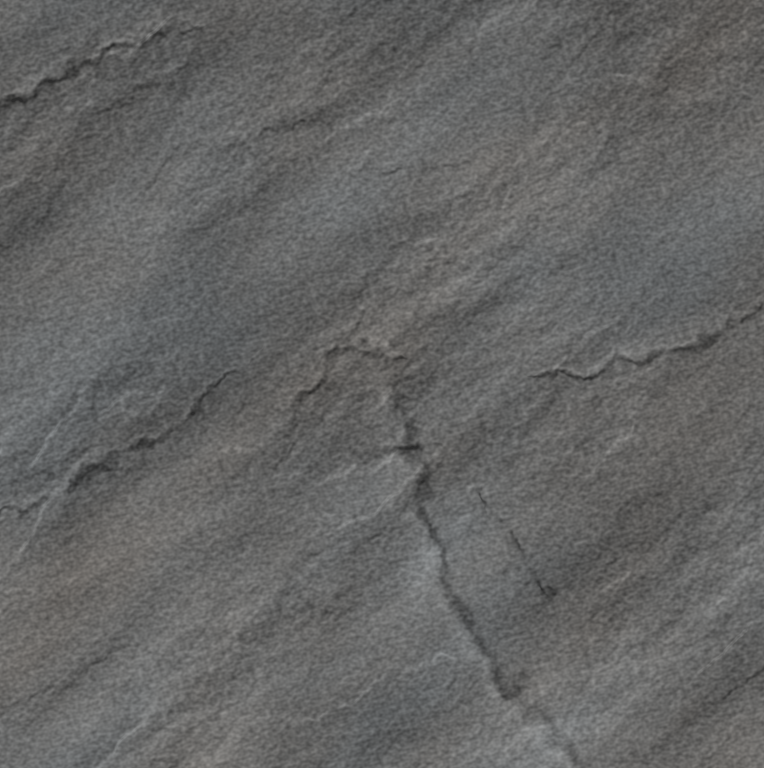
A Shadertoy shader for this texture:

```glsl
// Weathered grey slate with diagonal bedding and chipped ledges.
// A terraced gradient-noise height field is lit from the upper left,
// then mineral streaks, fractures, fine grain and a faint tint are added.

const float BEDDING_ANGLE = 0.72;
const vec2 TO_LIGHT = vec2(-0.5, 0.866);
const vec3 COOL_TINT = vec3(0.975, 1.000, 1.012);
const vec3 WARM_TINT = vec3(1.028, 1.000, 0.968);

vec2 cellGradient(vec2 cell) {
    vec3 s = fract(cell.xyx * vec3(0.1031, 0.1030, 0.0973));
    s += dot(s, s.yzx + 33.33);
    float angle = 6.2832 * fract((s.x + s.y) * s.z);
    return vec2(cos(angle), sin(angle));
}

float gradientNoise(vec2 p) {
    vec2 i = floor(p), f = p - i;
    vec2 u = f * f * f * (f * (f * 6.0 - 15.0) + 10.0);
    float a = dot(cellGradient(i), f);
    float b = dot(cellGradient(i + vec2(1, 0)), f - vec2(1, 0));
    float c = dot(cellGradient(i + vec2(0, 1)), f - vec2(0, 1));
    float d = dot(cellGradient(i + vec2(1, 1)), f - vec2(1, 1));
    return mix(mix(a, b, u.x), mix(c, d, u.x), u.y);
}

float fbm(vec2 p, int octaves) {
    float sum = 0.0, amplitude = 1.0;
    for (int i = 0; i < octaves; i++) {
        sum += amplitude * gradientNoise(p);
        p = mat2(1.6, 1.2, -1.2, 1.6) * p + 7.3;
        amplitude *= 0.5;
    }
    return sum;
}

// Coordinates along and across the bedding
vec2 toBedding(vec2 p, float angle) {
    float c = cos(angle), s = sin(angle);
    return vec2(c * p.x + s * p.y, c * p.y - s * p.x);
}

// Flat plates separated by steep, ragged steps that fade in and out
float ledgeHeight(vec2 p) {
    vec2 q = toBedding(p, BEDDING_ANGLE);
    float level = 2.1 * fbm(q * vec2(2.3, 5.2) + 3.7, 4) + 0.4;
    level += 0.16 * fbm(p * 38.0 + 5.0, 3);
    float plate = floor(level) + smoothstep(0.0, 0.16, fract(level));
    float exposure = smoothstep(-0.25, 0.3, gradientNoise(q * vec2(4.0, 6.0) + 19.0));
    return mix(0.35 * level, plate, 0.85 * exposure);
}

// Pitted surface, rougher in some areas than in others
float roughHeight(vec2 p) {
    vec2 q = toBedding(p, BEDDING_ANGLE);
    float wear = 0.65 + 0.9 * smoothstep(-0.2, 0.35, gradientNoise(q * vec2(3.0, 6.0) + 71.0));
    return wear * fbm(q * vec2(13.0, 21.0) + 41.0, 4);
}

// Bowed, tapering chip: dark cleft with a pale rim on its lit side
float fracture(vec2 p, vec2 a, vec2 b, float bow, float width) {
    vec2 ab = b - a;
    float t = clamp(dot(p - a, ab) / dot(ab, ab), 0.0, 1.0);
    float taper = 4.0 * t * (1.0 - t);
    vec2 normal = normalize(vec2(-ab.y, ab.x));
    vec2 offset = p - mix(a, b, t) - normal * bow * taper;
    float w = width * (0.4 + 0.6 * taper);
    float cleft = exp(-dot(offset, offset) / (w * w));
    vec2 rimOffset = offset - TO_LIGHT * w * 1.9;
    float rim = exp(-dot(rimOffset, rimOffset) / (w * w));
    return (0.5 * rim - cleft) * smoothstep(0.0, 0.3, taper);
}

// Main descending crack, a cubic curve down the slab
float mainCrack(vec2 p) {
    float t = (0.55 - p.y) / 0.54;
    float x = 0.51 + 0.07 * t + 0.18 * t * t * t;
    float d = (p.x - x) / (1.0 + 0.7 * max(t, 0.0));
    float extent = smoothstep(0.0, 0.1, t) * smoothstep(1.08, 0.95, t);
    float cleft = exp(-d * d / 0.00005);
    float rim = exp(-(d + 0.016) * (d + 0.016) / 0.00012);
    return (0.45 * rim - cleft) * extent;
}

float fractures(vec2 p) {
    vec2 wobble = vec2(fbm(p * 19.0, 4), fbm(p * 19.0 + 50.0, 4));
    vec2 w = p + 0.027 * wobble;
    float broken = smoothstep(-0.35, 0.3, fbm(p * 24.0 + 9.0, 3));
    float sum = mainCrack(w);
    sum += fracture(w, vec2(-0.04, 0.31), vec2(0.35, 0.55), -0.025, 0.006);
    sum += fracture(w, vec2(-0.03, 0.84), vec2(0.28, 0.98), 0.010, 0.006);
    sum += fracture(w, vec2(0.68, 0.51), vec2(1.03, 0.62), -0.025, 0.006);
    sum += fracture(w, vec2(0.38, 0.47), vec2(0.54, 0.53), 0.035, 0.007);
    sum += fracture(w, vec2(0.45, 0.41), vec2(0.58, 0.42), 0.000, 0.007);
    sum += fracture(w, vec2(0.62, 0.37), vec2(0.73, 0.22), -0.010, 0.005);
    return sum * mix(0.3, 1.0, broken);
}

void mainImage(out vec4 fragColor, in vec2 fragCoord) {
    vec2 p = fragCoord / iResolution.y;
    vec2 q = toBedding(p, BEDDING_ANGLE);

    // Directional relief
    vec2 toward = TO_LIGHT * 0.0035;
    float ledge = ledgeHeight(p) - ledgeHeight(p + toward);
    float rough = roughHeight(p) - roughHeight(p + toward);
    float relief = 0.15 * clamp(ledge, -0.8, 0.5) + 0.19 * rough;

    // Mineral streaks, broad patches and sandy grain
    float streak = fbm(q * vec2(1.5, 8.0) + 13.0, 5);
    float patches = fbm(p * 3.2 + 27.0, 5);
    vec2 g = toBedding(p, 0.25);
    float grain = gradientNoise(g * vec2(105.0, 170.0))
                + 0.9 * gradientNoise(g * vec2(190.0, 230.0) + 31.0);

    float tone = 0.394 + 0.060 * (0.5 - p.y) + 0.075 * streak + 0.060 * patches;
    tone += relief + 0.088 * grain + 0.14 * fractures(p);

    // Faint drift from blue-grey to brown-grey
    float warmth = 0.45 + 0.25 * (p.x - 0.5) + 0.8 * fbm(q * vec2(2.5, 5.0) + 63.0, 4);
    vec3 tint = mix(COOL_TINT, WARM_TINT, clamp(warmth, 0.0, 1.0));
    fragColor = vec4(clamp(tone, 0.17, 0.68) * tint, 1.0);
}
```
